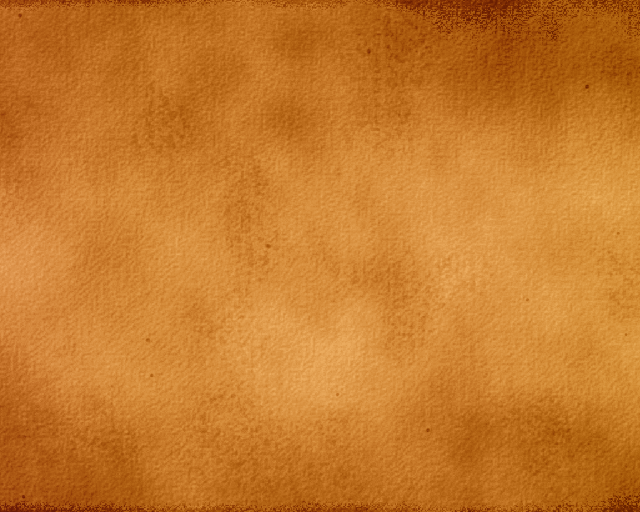
This texture is drawn by a Shadertoy shader. Its source:

```glsl
// Aged amber parchment: cloudy stains, fine embossed grain and scorched edges.

const vec3 PALETTE[8] = vec3[8](
    vec3(0.42, 0.12, 0.01), vec3(0.54, 0.21, 0.02),
    vec3(0.64, 0.32, 0.04), vec3(0.70, 0.39, 0.08),
    vec3(0.77, 0.46, 0.15), vec3(0.83, 0.54, 0.22),
    vec3(0.87, 0.60, 0.29), vec3(0.92, 0.67, 0.37));

float hash(vec2 p) {
    return fract(sin(dot(p, vec2(127.1, 311.7))) * 43758.5453);
}

float noise(vec2 p) {
    vec2 cell = floor(p), f = fract(p);
    f = f * f * (3.0 - 2.0 * f);
    float low = mix(hash(cell), hash(cell + vec2(1, 0)), f.x);
    float high = mix(hash(cell + vec2(0, 1)), hash(cell + vec2(1, 1)), f.x);
    return mix(low, high, f.y);
}

float fbm(vec2 p) {
    float sum = 0.0, weight = 0.5;
    for (int i = 0; i < 5; i++) {
        sum += weight * noise(p);
        p = mat2(1.6, 1.2, -1.2, 1.6) * p + 7.3;
        weight *= 0.5;
    }
    return sum / 0.97;
}

// Soft round patch, one at the centre and fading outwards.
float glow(vec2 p, vec2 centre, vec2 radius) {
    vec2 d = (p - centre) / radius;
    return exp(-dot(d, d));
}

// Noise lit from the upper left, so fibres look raised.
float relief(vec2 p) {
    return noise(p) - noise(p + vec2(-0.55, 0.6));
}

// Ragged scorch, strongest at the edge (dist = 0).
float scorch(float dist, float reach, float ragged) {
    return 1.0 - smoothstep(0.0, reach, dist + (ragged - 0.4) * reach * 2.0);
}

// Sparse tiny dark dots, at most one per cell.
float specks(vec2 p, float chance) {
    vec2 cell = floor(p);
    vec2 centre = 0.25 + 0.5 * vec2(hash(cell + 3.1), hash(cell + 8.7));
    float radius = 0.03 + 0.04 * hash(cell + 5.3);
    float dotMask = 1.0 - smoothstep(radius * 0.5, radius * 1.5, length(fract(p) - centre));
    return dotMask * step(hash(cell), chance);
}

// Faint broken water rings scattered over the sheet.
float waterRings(vec2 p, float breakup) {
    float sum = 0.0;
    for (int i = 0; i < 6; i++) {
        float id = float(i);
        vec2 centre = vec2(1.25 * hash(vec2(id, 2.0)), 0.1 + 0.8 * hash(vec2(id, 9.0)));
        float radius = 0.012 + 0.012 * hash(vec2(id, 4.0));
        float dist = abs(length(p - centre) + 0.03 * (breakup - 0.5) - radius);
        sum += 1.0 - smoothstep(0.001, 0.006, dist);
    }
    return sum * breakup;
}

vec3 paperColor(float tone) {
    float x = clamp(tone * 5.0 + 1.0, 0.0, 6.999);
    int i = int(x);
    return mix(PALETTE[i], PALETTE[i + 1], fract(x));
}

void mainImage(out vec4 fragColor, in vec2 fragCoord) {
    vec2 uv = fragCoord / iResolution.xy;
    vec2 p = fragCoord / iResolution.y;

    // Broad light: bright middle band, shaded top, bottom and corners
    float tone = 0.85 - 0.46 * smoothstep(0.14, 0.52, abs(uv.y - 0.46));
    tone += 0.10 * glow(uv, vec2(1.0, 0.50), vec2(0.13, 0.25));
    tone += 0.12 * glow(uv, vec2(0.42, 0.25), vec2(0.20, 0.22));
    tone += 0.12 * glow(uv, vec2(0.37, 0.90), vec2(0.12, 0.15));
    tone -= 0.20 * glow(uv, vec2(0.82, 0.88), vec2(0.25, 0.13));
    tone -= 0.14 * glow(uv, vec2(0.86, 0.13), vec2(0.20, 0.12));
    tone -= 0.16 * glow(uv, vec2(0.08, 0.10), vec2(0.25, 0.16));
    tone -= 0.08 * (1.0 - smoothstep(0.0, 0.15, uv.x));

    // Clouds, slightly drawn out downwards
    float cloud = fbm(p * vec2(5.5, 4.2) + 11.0);
    float mottle = fbm(p * 13.0 + 4.0);
    tone += 0.55 * (cloud - 0.5) + 0.30 * (mottle - 0.5);

    // Crisp grain, threads and porous stains
    float grain = relief(p * 205.0);
    float dust = hash(floor(p * 410.0)) - 0.5;
    float thread = noise(p * vec2(260.0, 45.0)) - 0.5;
    float pores = smoothstep(0.5, 0.7, noise(p * 150.0 + 40.0));
    float stain = smoothstep(0.48, 0.66, fbm(p * 6.5 + 23.0));
    tone += 0.24 * grain + 0.13 * dust + 0.09 * thread;
    tone -= stain * (0.04 + 0.14 * pores);
    tone -= 0.10 * waterRings(p, mottle);
    tone -= 0.45 * specks(p * 16.0, 0.04);

    // Scorched edges, deepest at the top right
    float ragged = fbm(p * 14.0) + 0.6 * dust;
    float topReach = 0.016 + 0.05 * smoothstep(0.6, 0.75, uv.x);
    float bottomReach = 0.016 + 0.03 * smoothstep(0.8, 1.0, uv.x);
    tone -= 0.34 * scorch(1.0 - uv.y, topReach, ragged);
    tone -= 0.34 * scorch(uv.y, bottomReach, ragged);

    // Rosy left side, golden right side
    vec3 color = paperColor(tone);
    color += vec3(0.0, -0.015, 0.015) * (1.0 - smoothstep(0.0, 0.25, uv.x));
    color += vec3(0.0, 0.015, -0.01) * smoothstep(0.7, 1.0, uv.x);
    fragColor = vec4(clamp(color, 0.0, 1.0), 1.0);
}
```
